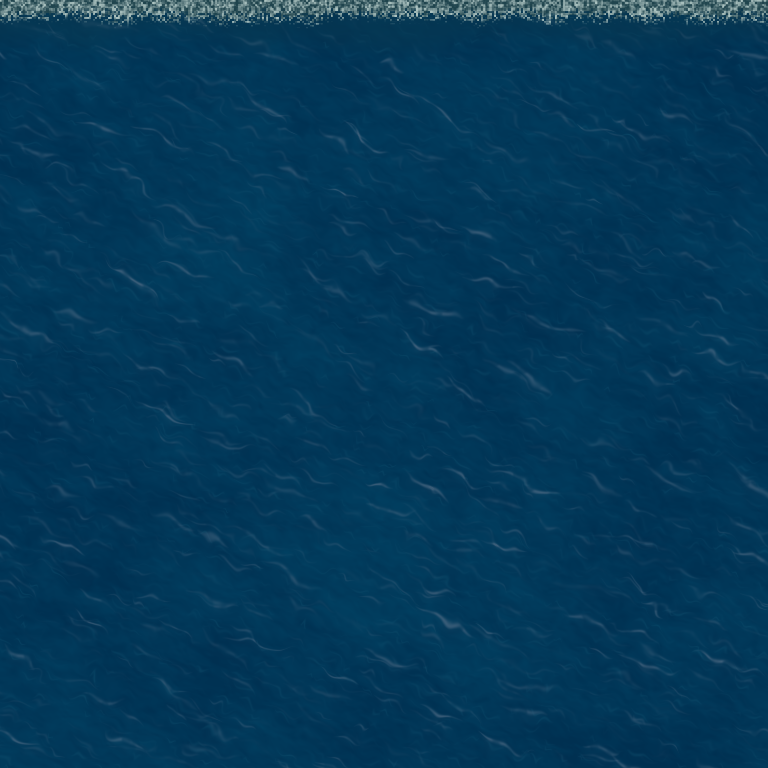
Reproduce this texture procedurally as a Shadertoy shader.

```glsl
// Deep blue sea seen from above, with slanting wave crests and a strip of foam along the top.

const vec3 DEEP_WATER  = vec3(0.000, 0.188, 0.318);
const vec3 LIT_WATER   = vec3(0.004, 0.242, 0.372);
const vec3 RIPPLE_TINT = vec3(0.050, 0.300, 0.420);
const vec3 CREST_COLOR = vec3(0.300, 0.410, 0.510);
const vec3 SHORE_WATER = vec3(0.030, 0.215, 0.310);
const vec3 FOAM_SHADE  = vec3(0.130, 0.270, 0.300);
const vec3 FOAM_LIGHT  = vec3(0.740, 0.820, 0.800);

const float WAVE_ANGLE  = 0.44;               // crests fall to the right
const vec2  LARGE_CELL  = vec2(0.078, 0.036);
const vec2  MEDIUM_CELL = vec2(0.050, 0.022);
const vec2  SMALL_CELL  = vec2(0.028, 0.014);
const float CREST_WIDTH = 0.0030;
const float FOAM_EDGE   = 0.978;
const float FOAM_GRAIN  = 260.0;

float hash(vec2 p) {
    vec3 q = fract(vec3(p.xyx) * 0.1031);
    q += dot(q, q.yzx + 33.33);
    return fract((q.x + q.y) * q.z);
}

vec2 hash2(vec2 p) {
    return vec2(hash(p + 17.3), hash(p + 71.9));
}

float noise(vec2 p) {
    vec2 i = floor(p), f = fract(p);
    f = f * f * (3.0 - 2.0 * f);
    return mix(mix(hash(i), hash(i + vec2(1, 0)), f.x),
               mix(hash(i + vec2(0, 1)), hash(i + vec2(1, 1)), f.x), f.y);
}

mat2 rotation(float a) {
    return mat2(cos(a), -sin(a), sin(a), cos(a));
}

// Broad light and dark patches from layered sines, about -1 to 1
float swell(vec2 p) {
    float sum = 0.0, amp = 0.5;
    for (int i = 0; i < 4; i++) {
        sum += amp * sin(p.x * 6.0 + 1.7 * sin(p.y * 5.0 + float(i))) * cos(p.y * 8.0 + sin(p.x * 4.0));
        p = rotation(0.9) * p * 1.8 + 2.3;
        amp *= 0.65;
    }
    return sum;
}

// Scattered, tapered and bent crests, one per cell; each has a soft back
float crests(vec2 p, vec2 cell, float width, float seed) {
    vec2 id = floor(p / cell);
    float sum = 0.0;
    for (int y = -1; y <= 1; y++)
    for (int x = -1; x <= 1; x++) {
        vec2 n = id + vec2(x, y);
        vec2 r = hash2(n + seed), s = hash2(n + seed + 131.0);
        vec2 d = rotation((s.x - 0.5) * 0.55) * (p - (n + r) * cell);
        float halfLength = cell.x * mix(0.22, 0.62, s.y);
        float t = d.x / halfLength;
        d.y += width * 0.9 * sin(t * 4.0 + r.x * 6.28);
        float taper = max(0.0, 1.0 - t * t);
        float w = width * mix(0.55, 1.1, r.y) * (0.4 + 0.6 * taper);
        float line = exp(-d.y * d.y / (w * w));
        float back = 0.22 * exp(-abs(d.y) / (w * 2.2)) * step(d.y, 0.0);
        float strength = hash(n + seed + 53.0);
        sum += max(line, back) * taper * strength * strength;
    }
    return sum;
}

vec3 seaColor(vec2 uv) {
    vec2 p = rotation(-WAVE_ANGLE) * uv;
    vec2 warp = vec2(noise(uv * 55.0), noise(uv * 55.0 + 40.0)) - 0.5;
    vec2 q = p + warp * 0.011;

    // Water body
    float fine = noise(q * vec2(55.0, 130.0)) * 0.6 + noise(q * vec2(120.0, 260.0)) * 0.4;
    float broad = noise(q * vec2(14.0, 32.0) + 9.0);
    float light = 0.46 + 0.42 * swell(uv) + 0.40 * (broad - 0.5) + 0.65 * (fine - 0.5);
    vec3 col = mix(DEEP_WATER, LIT_WATER, clamp(light, 0.0, 1.25));

    // Ripples, then brighter broken crests
    float ripple = crests(q + 3.1, SMALL_CELL, CREST_WIDTH * 0.75, 11.0);
    col = mix(col, RIPPLE_TINT, min(ripple * 0.42, 0.6));
    float broken = mix(0.45, 1.0, smoothstep(0.2, 0.7, noise(uv * 110.0)));
    float crest = crests(q, LARGE_CELL, CREST_WIDTH, 37.0)
                + 0.55 * crests(q + 5.7, MEDIUM_CELL, CREST_WIDTH * 0.8, 83.0);
    return mix(col, CREST_COLOR, min(crest * broken * 0.72, 0.75));
}

vec3 addFoam(vec3 col, vec2 uv) {
    // Dull water below the foam
    float shore = smoothstep(0.925, 0.975, uv.y + 0.025 * (noise(uv * 18.0) - 0.5));
    col = mix(col, SHORE_WATER, shore * 0.55);

    // Speckled strip with a ragged lower edge
    float grain = noise(uv * FOAM_GRAIN);
    float speck = hash(floor(uv * FOAM_GRAIN * 1.4));
    float edge = uv.y + 0.010 * (noise(uv * 32.0) - 0.5) + 0.016 * (speck - 0.5);
    float cover = smoothstep(FOAM_EDGE - 0.005, FOAM_EDGE + 0.007, edge);
    float bright = smoothstep(0.15, 1.0, grain * 0.55 + speck * 0.45);
    return mix(col, mix(FOAM_SHADE, FOAM_LIGHT, bright), cover * 0.92);
}

void mainImage(out vec4 fragColor, in vec2 fragCoord) {
    vec2 uv = fragCoord / iResolution.y;
    fragColor = vec4(addFoam(seaColor(uv), uv), 1.0);
}
```
